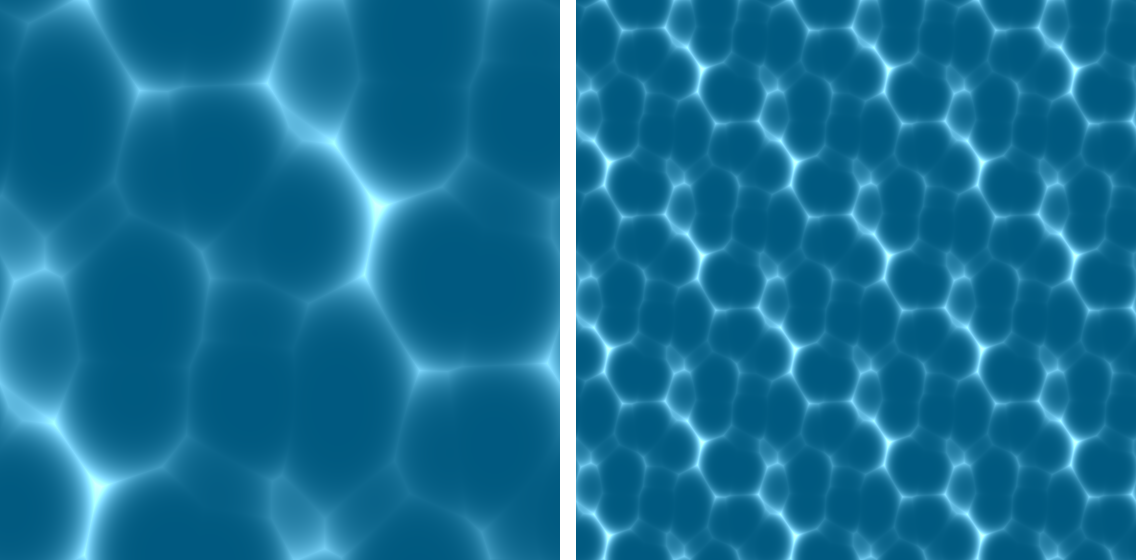
Left, the tile; right, the same tile 3 across and 3 down.
Write a three.js fragment shader that draws this texture.

```glsl
varying vec2 vUv;

const vec3 DEEP_WATER = vec3(0.0, 0.35, 0.5);
const float GLOW_GAIN = 13.0;
const float GLOW_SHARPNESS = 6.0;

// Distance to the nearest cell centre on a slanted slice through a cubic lattice.
// Whole-number steps across and up make the slice wrap at the tile edges.
float cellDistance(vec2 p, vec3 across, vec3 up, vec3 phase) {
  vec3 lattice = p.x * across + p.y * up + phase;
  return length(fract(lattice) - 0.5);
}

// Nearest centre among three overlapping slices, with creases between cells
float webDistance(vec2 p) {
  float tall = cellDistance(p, vec3(-2.0, 3.0, 1.0), vec3(2.0, 1.0, 1.0), vec3(0.13, 0.37, 0.71));
  float leftLeaning = cellDistance(p, vec3(3.0, 1.0, 2.0), vec3(1.0, -3.0, 0.0), vec3(0.58, 0.21, 0.84));
  float rightLeaning = cellDistance(p, vec3(3.0, 2.0, 1.0), vec3(-1.0, 0.0, 3.0), vec3(0.42, 0.66, 0.17));
  return min(tall, min(leftLeaning, rightLeaning));
}

// Light gathers steeply towards the creases
float causticGlow(float distanceToCentre, float sharpness, float gain) {
  return gain * pow(distanceToCentre, sharpness);
}

void main() {
  float glow = causticGlow(webDistance(vUv), GLOW_SHARPNESS, GLOW_GAIN);
  gl_FragColor = vec4(min(DEEP_WATER + glow, 1.0), 1.0);
}
```
